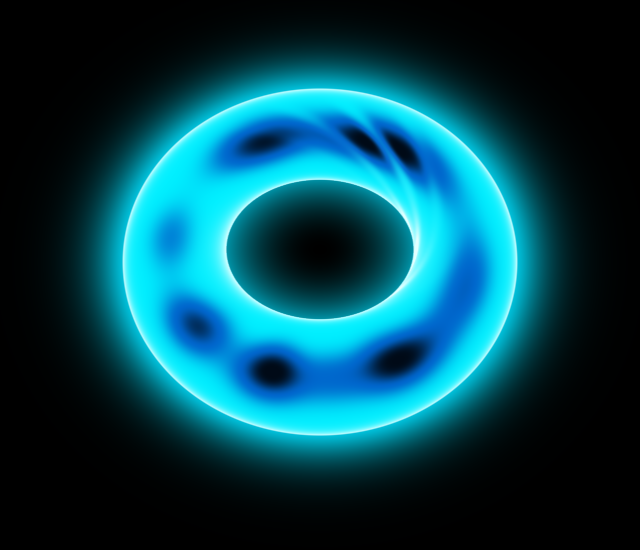
Give the GLSL for this background, as a Shadertoy shader.

```glsl
const float PI = 3.14159265;

// Ring outline, in units of canvas height from the canvas centre
const vec2 OUTER_CENTER = vec2(0.0, 0.0236);
const vec2 OUTER_RADII = vec2(0.3587, 0.3153);
const vec2 INNER_CENTER = vec2(0.0, 0.0464);
const vec2 INNER_RADII = vec2(0.1702, 0.1269);
const vec2 SWIRL_CENTER = vec2(0.0, 0.035);

// Light
const vec3 GLOW = vec3(0.0, 0.88, 1.0);
const vec3 CYAN = vec3(0.0, 0.94, 1.0);
const vec3 BLUE = vec3(0.0, 0.40, 0.80);
const vec3 ABYSS = vec3(0.0, 0.04, 0.09);
const vec3 RIM = vec3(0.88, 1.0, 1.0);
const float HALO_GAIN = 0.85;
const float HALO_REACH = 0.055;
const float HOLE_GAIN = 0.65;
const float OUTER_RIM_WIDTH = 0.007;

// Shaded band inside the tube
const float BAND_CENTER = 0.53;
const float BAND_WIDTH = 0.24;
const int LOBE_COUNT = 8;
// Each lobe: angle, angular width, depth
const vec3 LOBES[LOBE_COUNT] = vec3[LOBE_COUNT](
    vec3(2.05, 0.38, 0.85), vec3(1.05, 0.55, 1.10),
    vec3(-0.20, 0.38, 0.55), vec3(-0.93, 0.36, 0.98),
    vec3(-1.50, 0.28, 0.38), vec3(-1.97, 0.27, 1.00),
    vec3(-2.62, 0.25, 0.78), vec3(3.02, 0.24, 0.38));

// Curved filaments
const float SHEAR = 1.75;
const float FILAMENT_FREQ = 15.0;
const float FILAMENT_PHASE = 0.2;

float bell(float x, float width) {
    return exp(-x * x / (width * width));
}

// Scaled radial distance to an ellipse, negative inside
float ellipse(vec2 p, vec2 center, vec2 radii) {
    return (length((p - center) / radii) - 1.0) * 0.5 * (radii.x + radii.y);
}

// Sum of dark lobes around the ring
float lobeDepth(float angle) {
    float depth = 0.0;
    for (int i = 0; i < LOBE_COUNT; i++) {
        float delta = mod(angle - LOBES[i].x + PI, 2.0 * PI) - PI;
        depth += LOBES[i].z * bell(delta, LOBES[i].y);
    }
    return depth;
}

vec3 tubeColor(vec2 p, float fromInner, float fromOuter) {
    float across = fromInner / max(fromInner + fromOuter, 1e-4);
    vec2 q = p - SWIRL_CENTER;
    float angle = atan(q.y, q.x);

    // Filaments sweep along the sheared angle
    float sweep = angle - SHEAR * sqrt(across);
    float wave = 0.5 + 0.5 * cos(FILAMENT_FREQ * (sweep - FILAMENT_PHASE));
    float filament = wave * wave * bell(sweep + 0.2, 0.5);

    // Cyan to blue to near black with depth
    float depth = lobeDepth(angle) * bell(across - BAND_CENTER, BAND_WIDTH);
    depth *= 1.0 - 0.6 * filament;
    vec3 color = mix(CYAN, BLUE, smoothstep(0.0, 0.55, depth));
    color = mix(color, ABYSS, smoothstep(0.5, 1.0, depth));

    // White rims, wider on the inner sides
    float side = pow(abs(q.x) / max(length(q), 1e-4), 4.0);
    float rim = exp(-fromOuter / OUTER_RIM_WIDTH);
    rim += exp(-fromInner / mix(0.006, 0.014, side));
    rim += 0.6 * filament * exp(-across / 0.16);
    return mix(color, RIM, clamp(rim, 0.0, 1.0));
}

void mainImage(out vec4 fragColor, in vec2 fragCoord) {
    vec2 p = (fragCoord - 0.5 * iResolution.xy) / iResolution.y;
    float pixel = 1.0 / iResolution.y;
    float outer = ellipse(p, OUTER_CENTER, OUTER_RADII);
    float inner = ellipse(p, INNER_CENTER, INNER_RADII);

    // Halo outside, soft falloff inside the hole
    float halo = HALO_GAIN * exp(-pow(max(outer, 0.0) / HALO_REACH, 1.3));
    float hole = HOLE_GAIN * pow(length((p - INNER_CENTER) / INNER_RADII), 2.2);
    vec3 color = GLOW * (inner < 0.0 ? hole : halo);

    // Tube over the glow
    float cover = smoothstep(-pixel, pixel, inner) * smoothstep(pixel, -pixel, outer);
    color = mix(color, tubeColor(p, max(inner, 0.0), max(-outer, 0.0)), cover);
    fragColor = vec4(color, 1.0);
}
```
